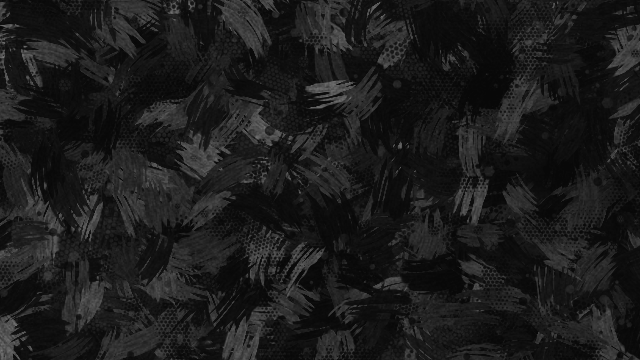
Write a WebGL 2 fragment shader that draws this texture.

```glsl
#version 300 es
precision highp float;

uniform vec2 u_resolution;
out vec4 fragColor;

float hash(vec2 p) {
    return fract(sin(dot(p, vec2(127.1, 311.7))) * 43758.5453);
}

vec2 hash2(vec2 p) {
    return vec2(hash(p), hash(p + 37.3));
}

float noise(vec2 p) {
    vec2 i = floor(p), f = fract(p);
    f = f * f * (3.0 - 2.0 * f);
    return mix(mix(hash(i), hash(i + vec2(1, 0)), f.x),
               mix(hash(i + vec2(0, 1)), hash(i + vec2(1, 1)), f.x), f.y);
}

mat2 rotate(float a) {
    return mat2(cos(a), sin(a), -sin(a), cos(a));
}

// Offset to the nearest centre of a hexagonal lattice with unit spacing
vec2 hexOffset(vec2 p) {
    vec2 s = vec2(1.0, 1.732);
    vec2 a = mod(p, s) - 0.5 * s;
    vec2 b = mod(p - 0.5 * s, s) - 0.5 * s;
    return dot(a, a) < dot(b, b) ? a : b;
}

float hexagon(vec2 p) {
    p = abs(p);
    return max(p.x * 0.866 + p.y * 0.5, p.y) - 0.866;
}

// Dry brush strokes, one per grid cell, painted over the tone below
float paintStrokes(float tone, vec2 p, float layer) {
    float size = 0.17;
    vec2 base = floor(p / size);
    for (int y = -1; y <= 1; y++)
    for (int x = -1; x <= 1; x++) {
        vec2 cell = base + vec2(x, y);
        vec2 id = cell + layer * 19.0;
        vec2 shape = hash2(id + 5.1);
        vec2 q = rotate(hash(id + 9.7) * 3.1416) * (p - (cell + hash2(id)) * size);
        q.y += (hash(id + 2.9) - 0.5) * 5.0 * q.x * q.x;
        vec2 reach = vec2(0.06 + 0.045 * shape.x, 0.028 + 0.03 * shape.y);
        if (abs(q.x) > reach.x * 1.2 || abs(q.y) > reach.y * 1.2) continue;

        vec2 seed = hash2(id + 13.3) * 90.0;
        float bristle = noise(q * vec2(16.0, 165.0) + seed);
        float ragged = noise(vec2(q.y * 95.0, 3.0) + seed);
        float along = abs(q.x) / (reach.x * (0.6 + 0.55 * ragged));
        float across = abs(q.y) / (reach.y * (0.8 + 0.35 * noise(q * 40.0 + seed)));
        float wear = 0.22 + 0.3 * smoothstep(0.3, 1.0, along) + 0.2 * smoothstep(0.6, 1.0, across);
        float cover = smoothstep(-0.07, 0.07, bristle - wear)
                    * smoothstep(1.05, 0.92, along) * smoothstep(1.05, 0.92, across);

        float paint = 0.04 + 0.3 * pow(hash(id + 21.7), 2.6);
        paint *= 0.78 + 0.45 * noise(q * vec2(45.0, 230.0) + seed + 7.0);
        tone = mix(tone, paint, cover * 0.93);
    }
    return tone;
}

// Patches of halftone dots, dark or light, that shrink towards their rims
float printHalftone(float tone, vec2 p, float layer, float px) {
    float pitch = 0.011 + 0.005 * hash(vec2(layer, 4.0));
    vec2 q = rotate(layer * 0.7) * p;
    float radius = 0.4 * smoothstep(0.6, 0.8, noise(p * 8.0 + layer * 31.0));
    float d = (length(hexOffset(q / pitch)) - radius) * pitch;
    float ink = mod(layer, 2.0) < 0.5 ? 0.035 : tone * 0.8 + 0.07;
    float worn = smoothstep(0.2, 0.45, noise(p * 60.0 + layer * 7.0));
    return mix(tone, ink, smoothstep(px, -px, d) * step(0.02, radius) * worn * 0.8);
}

// Scattered discs, hexagons and rosettes of dots
float printShapes(float tone, vec2 p, float layer, float px) {
    float size = 0.075;
    vec2 base = floor(p / size);
    for (int y = -1; y <= 1; y++)
    for (int x = -1; x <= 1; x++) {
        vec2 cell = base + vec2(x, y);
        vec2 id = cell + layer * 23.0 + 61.0;
        if (hash(id + 3.3) > 0.42) continue;
        float kind = hash(id + 8.2);
        float radius = 0.005 + 0.012 * pow(hash(id + 6.4), 1.6);
        vec2 q = (p - (cell + hash2(id)) * size) / radius;
        float d = length(q) - 0.85;
        if (kind > 0.4) d = hexagon(q);
        if (kind > 0.72) {
            vec2 lattice = q * 1.1 + vec2(0.5, 0.866);
            d = max(length(hexOffset(lattice)) - 0.4, length(q) - 1.4);
        }
        float ink = hash(id + 11.9) < 0.55 ? 0.035 : 0.1 + 0.09 * hash(id + 15.0);
        float worn = 0.45 + 0.5 * noise(p * 90.0 + layer);
        tone = mix(tone, ink, smoothstep(px, -px, d * radius) * worn);
    }
    return tone;
}

void main() {
    vec2 p = gl_FragCoord.xy / u_resolution.y;
    float px = 0.8 / u_resolution.y;

    float tone = 0.04 + 0.05 * noise(p * 12.0);
    for (int i = 0; i < 7; i++) {
        float layer = float(i);
        tone = paintStrokes(tone, p + layer * 0.37, layer);
        tone = printHalftone(tone, p, layer, px);
        tone = printShapes(tone, p + layer * 0.23, layer, px);
    }

    // Broad shading and fine canvas grain
    tone *= 0.75 + 0.5 * noise(p * 4.0 + 17.0);
    tone *= 0.82 + 0.36 * noise(p * 230.0);
    fragColor = vec4(vec3(max(tone, 0.03)), 1.0);
}
```
